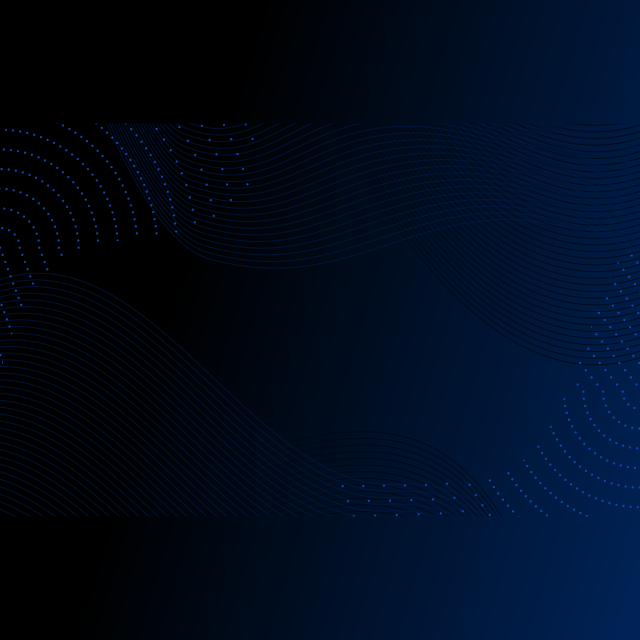
Give the GLSL for this background, as a Shadertoy shader.

```glsl
// Dark navy backdrop with a wide band of wavy line sheets and two fans of dots.
// Each sheet repeats one curve with a small offset per line; each fan places
// dots along concentric arcs that straighten into slanted rows.

#define BAND_LOW 0.193
#define BAND_HIGH 0.807
#define LINE_GAP 0.0104
#define LINE_HALF_WIDTH 0.0008
#define ROW_GAP 0.0307
#define DOT_RADIUS 0.0017
#define DEEP_BLUE vec3(0.0, 0.138, 0.345)
#define BLUE_LINE vec3(0.0, 0.105, 0.30)
#define DARK_LINE vec3(0.0, 0.02, 0.065)
#define DOT_BLUE vec3(0.05, 0.28, 0.70)

const float PI = 3.14159265;

float sq(float v) { return v * v; }

// Leading edges of the four sheets
float lowerBlue(float x) {
    return 0.408 + 0.165 * cos(PI * (x - 0.06) / 0.55) - 4.8 * sq(max(x - 0.62, 0.0));
}
float upperBlue(float x) {
    return 0.619 - 0.038 * cos(PI * (x - 0.43) / 0.36) + 6.1 * sq(max(0.33 - x, 0.0));
}
float upperDark(float x) { return 0.43 + 2.25 * sq(x - 0.93); }
float lowerDark(float x) {
    float d = x - 0.57;
    return 0.3255 - (d > 0.0 ? 2.0 * d * d + 20.0 * sq(d * d) : 1.15 * d * d);
}

// Height of line k in a sheet; upper sheets stack up, lower ones down
float sheetHeight(int sheet, float x, float k) {
    if (sheet == 0) return lowerBlue(x + 0.004 * k) - LINE_GAP * k;
    if (sheet == 1) return upperBlue(x + 0.011 * k * smoothstep(0.15, 0.6, x)) + LINE_GAP * k;
    if (sheet == 2) return upperDark(x) + LINE_GAP * k;
    return lowerDark(x) - LINE_GAP * k;
}

float sheetLines(int sheet, vec2 p, float px) {
    float coverage = 0.0;
    for (int i = 0; i < 38; i++) {
        float k = float(i);
        float y = sheetHeight(sheet, p.x, k);
        float slope = (sheetHeight(sheet, p.x + 0.001, k) - y) / 0.001;
        float dist = abs(p.y - y) / sqrt(1.0 + slope * slope);
        coverage = max(coverage, clamp((LINE_HALF_WIDTH - dist) / px + 0.5, 0.0, 1.0));
    }
    return coverage;
}

// q.x: distance from the side edge, q.y: height over the arc centre
float dotFan(vec2 q, float lean, float phase, float px) {
    bool onArc = q.y > 0.0;
    float across = onArc ? length(q) : q.x + lean * q.y;
    float radius = (floor(across / ROW_GAP - phase + 0.5) + phase) * ROW_GAP;
    float along = onArc ? atan(q.y, q.x) * radius : q.y;
    float spacing = mix(0.0112, 0.025, smoothstep(0.26, 0.34, radius));
    vec2 cell = vec2(across - radius, (fract(along / spacing + 0.5) - 0.5) * spacing);
    if (!onArc) cell.x -= lean * cell.y;
    return clamp((DOT_RADIUS - length(cell)) / px + 0.5, 0.0, 1.0);
}

float leftDots(vec2 p, float px) {
    float floorEdge = 0.633 - 0.215 * exp(-p.x / 0.0586);
    float inside = step(floorEdge, p.y);
    if (p.x > 0.28) inside *= step(length(p - vec2(0.28, 0.753)), 0.122);
    return inside * dotFan(vec2(p.x, p.y - 0.613), 0.37, 0.0, px);
}

float rightDots(vec2 p, float px) {
    float u = 1.0 - p.x;
    float roof = 0.251 + 0.371 * exp(-sq(u / 0.1146));
    vec2 q = vec2(u, 0.388 - p.y);
    float inside = step(p.y, roof) * step(length(q), 0.495);
    return inside * dotFan(q, 0.8, -0.12, px);
}

void mainImage(out vec4 fragColor, in vec2 fragCoord) {
    vec2 p = fragCoord / iResolution.xy;
    float px = 1.0 / min(iResolution.x, iResolution.y);

    // Slanted gradient, black at upper left to blue at lower right
    float glow = clamp((p.x - 0.3 * p.y - 0.11) / 0.89, 0.0, 1.0);
    vec3 color = DEEP_BLUE * glow;

    // Sheets and dots are cut off by the band edges
    float band = clamp((p.y - BAND_LOW) / px + 0.5, 0.0, 1.0)
               * clamp((BAND_HIGH - p.y) / px + 0.5, 0.0, 1.0);
    if (band > 0.0) {
        float dark = max(sheetLines(2, p, px), sheetLines(3, p, px));
        float blue = max(sheetLines(0, p, px), sheetLines(1, p, px));
        color = mix(color, DARK_LINE, 0.75 * band * dark);
        color = mix(color, BLUE_LINE, 0.65 * band * blue);
        float dots = max(leftDots(p, px), rightDots(p, px));
        color = mix(color, DOT_BLUE, band * dots);
    }
    fragColor = vec4(color, 1.0);
}
```
